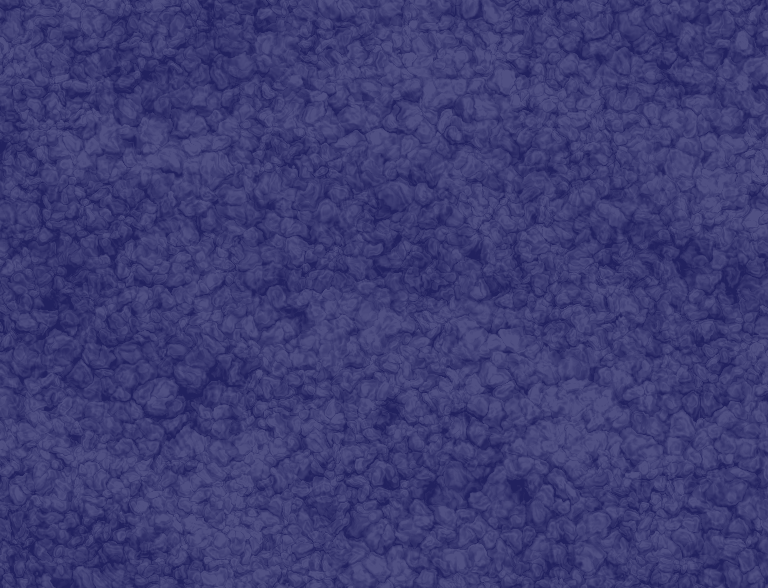
A Shadertoy shader for this texture:

```glsl
// Woolly fleece: overlapping domed tufts with spiral curls, in two sizes,
// covered by fine wisps and darkened in broad, slightly slanted patches.
// The summed brightness blends a deep indigo into a dusty blue violet.

#define SHADOW_COLOR   vec3(0.135, 0.133, 0.372)
#define LIGHT_COLOR    vec3(0.312, 0.312, 0.512)
#define BRIGHTNESS     0.58
#define TUFT_SCALE     31.0
#define TUFT_CONTRAST  0.66
#define CURL_STRENGTH  0.23
#define CURL_RINGS     11.0
#define CREASE_DEPTH   0.75
#define WISP_SCALE     50.0
#define WISP_CONTRAST  0.52
#define PATCH_SCALE    vec2(5.5, 9.0)
#define PATCH_CONTRAST 0.68

const float TAU = 6.2831853;

float hash(vec2 p) {
    return fract(sin(dot(p, vec2(127.1, 311.7))) * 43758.5453);
}

vec2 hash2(vec2 p) {
    return vec2(hash(p), hash(p + 57.3));
}

mat2 rotation(float angle) {
    float c = cos(angle), s = sin(angle);
    return mat2(c, s, -s, c);
}

float noise(vec2 p) {
    vec2 cell = floor(p), f = fract(p);
    f = f * f * (3.0 - 2.0 * f);
    float low = mix(hash(cell), hash(cell + vec2(1, 0)), f.x);
    float high = mix(hash(cell + vec2(0, 1)), hash(cell + vec2(1, 1)), f.x);
    return mix(low, high, f.y);
}

float fbm(vec2 p) {
    float sum = 0.0, amplitude = 0.533;
    for (int i = 0; i < 4; i++) {
        sum += amplitude * noise(p);
        p = rotation(0.6) * p * 2.03 + 17.0;
        amplitude *= 0.5;
    }
    return sum;
}

// Shade of one tuft; offset is measured in tuft radii
float tuftShade(vec2 offset, vec2 id) {
    float d = length(offset);
    float spin = hash(id + 3.1) < 0.5 ? -1.0 : 1.0;
    float angle = atan(offset.y, offset.x + 1e-5);
    float curl = sin(d * CURL_RINGS + spin * angle + TAU * hash(id + 8.7));
    float dome = 0.5 * (1.0 - min(d * d, 1.6)) - 0.32;
    float tone = 0.3 * (hash(id + 5.9) - 0.5);
    return dome + 0.28 * offset.y + tone + CURL_STRENGTH * curl * smoothstep(0.05, 0.4, d);
}

// Domes compete by height; soft weights keep their borders smooth
float tufts(vec2 q) {
    vec2 home = floor(q);
    float total = 0.0, strongest = 0.0, shade = 0.0;
    for (int y = -1; y <= 1; y++)
    for (int x = -1; x <= 1; x++) {
        vec2 id = home + vec2(x, y);
        vec2 offset = q - id - hash2(id);
        float size = mix(0.5, 0.85, hash(id + 21.4));
        float turn = TAU * hash(id + 33.8);
        vec2 axes = size * vec2(1.0, mix(0.7, 1.0, hash(id + 40.2)));
        vec2 local = rotation(-turn) * ((rotation(turn) * offset) / axes);
        float height = 1.0 - dot(local, local) + 0.6 * hash(id + 12.6);
        float weight = exp(10.0 * height);
        total += weight;
        strongest = max(strongest, weight);
        shade += weight * tuftShade(local, id);
    }
    float crease = 0.82 - strongest / total;
    float depth = CREASE_DEPTH * mix(0.2, 1.6, noise(q * 0.9 + 9.0));
    return shade / total - depth * crease;
}

// Thin bright hairs along the bent ridges of a noise field
float wisps(vec2 p) {
    vec2 q = p * WISP_SCALE;
    q += 2.4 * vec2(noise(q * 0.5), noise(q * 0.5 + 31.0));
    float ridge = 1.0 - abs(2.0 * noise(q) - 1.0);
    float hair = 1.0 - abs(2.0 * noise(rotation(0.9) * q * vec2(1.7, 2.6)) - 1.0);
    return 0.4 * ridge + 0.6 * hair - 0.6;
}

void mainImage(out vec4 fragColor, in vec2 fragCoord) {
    vec2 p = fragCoord / iResolution.y;

    // Bend the tufts into irregular outlines
    vec2 bend = vec2(fbm(p * 34.0), fbm(p * 34.0 + 43.0)) - 0.5;
    vec2 q = p + 0.034 * bend;

    // Large and small tufts, mixed by region
    float large = tufts(q * TUFT_SCALE);
    float small = tufts(q * TUFT_SCALE * 1.7 + 71.0);
    float region = smoothstep(0.35, 0.7, noise(p * 11.0 + 5.0));
    float wool = mix(large + 0.35 * small, 0.4 * large + 0.9 * small, region);

    // Broad slanted light and dark patches
    float patches = fbm(rotation(0.2) * p * PATCH_SCALE + 13.0) - 0.5;

    float light = BRIGHTNESS + TUFT_CONTRAST * wool
                + WISP_CONTRAST * wisps(p) + PATCH_CONTRAST * patches;
    fragColor = vec4(mix(SHADOW_COLOR, LIGHT_COLOR, clamp(light, 0.0, 1.0)), 1.0);
}
```
